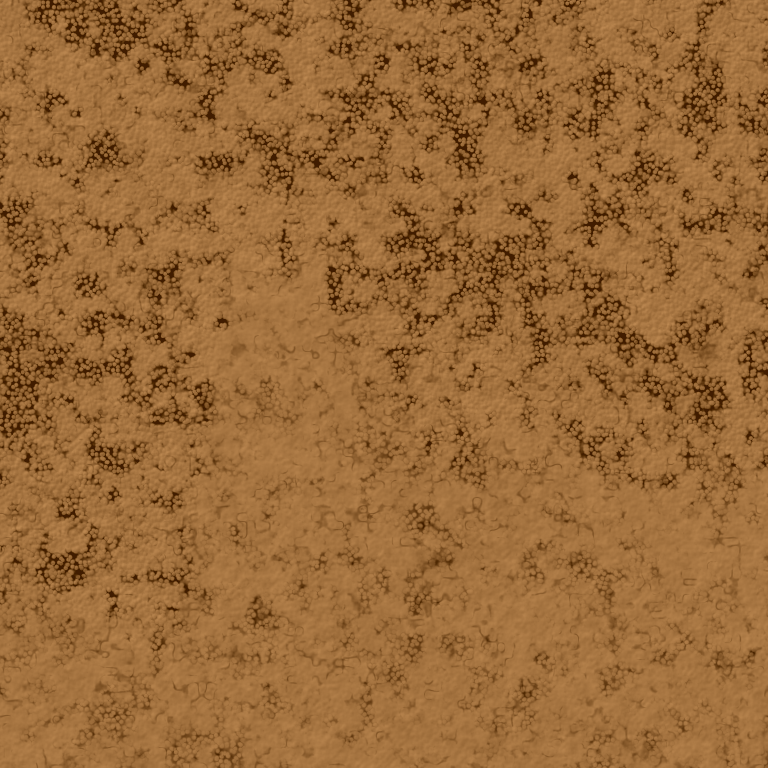
This texture is drawn by a Shadertoy shader. Its source:

```glsl
// Dry ochre soil: crumbly dark clusters fading into smoother, finely cracked sand.

float hash(vec2 p) {
    return fract(sin(dot(p, vec2(127.1, 311.7))) * 43758.5453);
}

float noise(vec2 p) {
    vec2 cell = floor(p), f = fract(p);
    f = f * f * (3.0 - 2.0 * f);
    return mix(mix(hash(cell), hash(cell + vec2(1, 0)), f.x),
               mix(hash(cell + vec2(0, 1)), hash(cell + vec2(1, 1)), f.x), f.y);
}

float fbm(vec2 p) {
    float sum = 0.0, weight = 0.5;
    for (int i = 0; i < 4; i++) {
        sum += weight * noise(p);
        p = mat2(1.6, 1.2, -1.2, 1.6) * p + 17.3;
        weight *= 0.6;
    }
    return sum / 1.088;
}

// Distance to the nearest scattered crumb centre, in cells
float crumbDistance(vec2 p) {
    vec2 cell = floor(p);
    float nearest = 2.0;
    for (int y = -1; y <= 1; y++)
    for (int x = -1; x <= 1; x++) {
        vec2 c = cell + vec2(x, y);
        vec2 centre = c + vec2(hash(c), hash(c + 53.7));
        nearest = min(nearest, length(p - centre));
    }
    return nearest;
}

// Where the ground is crumbly: above an uneven, stepped edge
float roughGround(vec2 p) {
    float edge = 0.2 + 0.42 * smoothstep(0.22, 0.31, p.x)
                     - 0.23 * smoothstep(0.38, 0.56, p.x);
    return smoothstep(-0.06, 0.06, p.y - edge + 0.2 * (fbm(p * 9.0) - 0.5));
}

float grainHeight(vec2 p, float rough) {
    float grains = 0.5 * noise(p * 110.0) + 0.5 * noise(p * 210.0 + 31.0);
    return grains - (0.2 + 0.4 * rough) * crumbDistance(p * 165.0);
}

void mainImage(out vec4 fragColor, in vec2 fragCoord) {
    vec2 p = fragCoord / iResolution.y;
    float rough = roughGround(p);

    // Fine relief lit from the upper left
    vec2 toLight = vec2(-0.0008, 0.001);
    float relief = grainHeight(p - toLight, rough) - grainHeight(p + toLight, rough);
    float tone = 0.885 - mix(0.28, 0.36, rough) * -relief;
    tone += 0.26 * (fbm(p * 75.0 + 5.0) - 0.5) + 0.06 * (fbm(p * 6.0) - 0.5);

    // Small ragged clusters of crumbs with dark gaps between them
    float patches = fbm(p * 48.0 + 3.1) + 0.45 * (fbm(p * 15.0 + 8.0) - 0.5);
    float cluster = smoothstep(0.42, 0.8, patches + 0.06 * rough - 0.04);
    float gap = smoothstep(0.25, 0.75, crumbDistance(p * 165.0));
    gap *= 0.5 + noise(p * 140.0 + 12.0);
    tone -= cluster * mix(0.45, 1.0, rough) * (0.12 + 1.25 * gap);

    // Short hairline cracks
    float crack = 1.0 - smoothstep(0.0, 0.16, abs(noise(p * 95.0 + 9.0) - 0.5));
    tone -= 0.34 * crack * smoothstep(0.48, 0.7, fbm(p * 48.0 + 40.0));

    // Faint damp stains
    float stain = smoothstep(0.85, 0.97, noise(p * 11.0 + 2.0));
    tone -= 0.08 * stain * smoothstep(0.35, 0.55, fbm(p * 40.0));

    vec3 shadow = vec3(0.31, 0.16, 0.01);
    vec3 sand = vec3(0.70, 0.50, 0.29);
    vec3 color = mix(shadow, sand, clamp(tone, -0.15, 1.1));
    fragColor = vec4(max(color, 0.0), 1.0);
}
```
